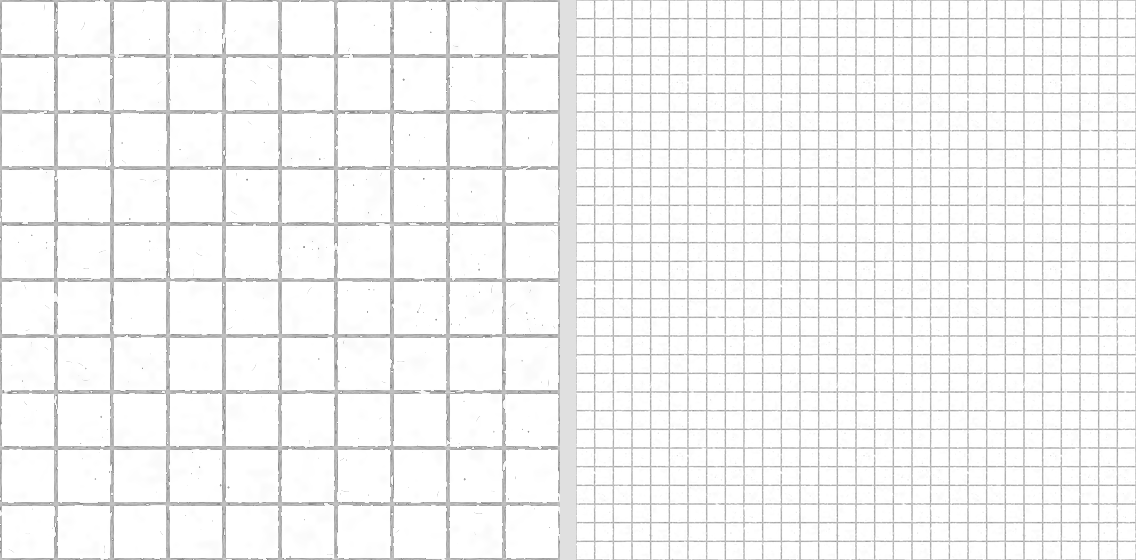
Left, the tile; right, the same tile 3 across and 3 down.
Write a WebGL 1 fragment shader that draws this pattern.

```glsl
precision highp float;
// White square tiles, ten by ten, parted by thin streaky grey grout.
// Wrapped value noise wears the grout and mottles the glaze; hashed cells
// scatter small specks and hairline scratches over the tiles.

uniform vec2 u_resolution;

float hash(vec2 p) {
  return fract(sin(dot(p, vec2(127.1, 311.7))) * 43758.545);
}

// Value noise that repeats after the given whole period.
float noise(vec2 p, vec2 period) {
  vec2 i = floor(p);
  vec2 f = fract(p);
  f = f * f * (3.0 - 2.0 * f);
  vec2 a = mod(i, period);
  vec2 b = mod(i + 1.0, period);
  return mix(mix(hash(a), hash(vec2(b.x, a.y)), f.x),
             mix(hash(vec2(a.x, b.y)), hash(b), f.x), f.y);
}

// One family of joints: returns shade and coverage.
vec2 grout(float across, float along, float axis, float pixel) {
  float line = mod(floor(across + 0.5), 10.0);
  float offset = fract(across + 0.5) - 0.5;
  float lane = 31.0 * line + 400.0 * axis + 20.0;

  // Slightly ragged edges
  float side = step(0.0, offset);
  float wobble = noise(vec2(along * 8.0, lane + 5.0 * side), vec2(80.0, 900.0));
  float halfWidth = 0.030 + 0.006 * wobble;
  float edge = abs(offset) - halfWidth;
  float cover = 1.0 - smoothstep(-0.6 * pixel, 0.6 * pixel, edge);

  // Long streaks, fine grain and darker rims
  float streak = noise(vec2(along * 7.0, offset * 70.0 + lane), vec2(70.0, 900.0));
  float grain = noise(vec2(along * 30.0, offset * 90.0 + lane + 9.0), vec2(300.0, 900.0));
  float shade = 0.60 + 0.13 * streak + 0.08 * grain;
  shade -= 0.05 * smoothstep(0.012, 0.03, abs(offset));

  // Pale elongated chips with dark outlines, in worn stretches
  float worn = noise(vec2(along * 2.0, lane + 13.0), vec2(20.0, 900.0));
  float chip = noise(vec2(along * 11.0, offset * 38.0 + lane + 3.0), vec2(110.0, 900.0));
  chip += 0.22 * (worn - 0.6);
  shade = mix(shade, 0.48, 0.7 * smoothstep(0.68, 0.76, chip));
  shade = mix(shade, 0.97, smoothstep(0.77, 0.84, chip));
  return vec2(shade, cover);
}

// Small round marks, gathered in a few patches.
float specks(vec2 p, float pixel) {
  vec2 cell = mod(floor(p * 8.0), 80.0);
  vec2 local = fract(p * 8.0) - 0.5;
  float patchy = smoothstep(0.62, 0.95, noise(p + 0.5, vec2(10.0)));
  float chance = 0.012 + 0.14 * patchy;
  vec2 jitter = vec2(hash(cell + 7.3), hash(cell + 19.1)) - 0.5;
  vec2 d = (local - 0.5 * jitter) / 8.0;
  d.x *= 1.0 + 0.6 * hash(cell + 41.7);
  float radius = 0.006 + 0.014 * pow(hash(cell + 3.9), 3.0);
  float mark = 1.0 - smoothstep(-0.5 * pixel, 0.5 * pixel, length(d) - radius);
  return mark * step(hash(cell + 0.37), chance) * (0.15 + 0.3 * hash(cell + 5.1));
}

// Short faint hairlines at random angles.
float scratches(vec2 p, float pixel) {
  vec2 cell = mod(floor(p * 3.0), 30.0);
  vec2 local = fract(p * 3.0) - 0.5;
  vec2 jitter = vec2(hash(cell + 61.3), hash(cell + 73.9)) - 0.5;
  vec2 d = (local - 0.4 * jitter) / 3.0;
  float angle = 6.2832 * hash(cell + 87.1);
  vec2 dir = vec2(cos(angle), sin(angle));
  float along = dot(d, dir);
  float reach = 0.02 + 0.055 * hash(cell + 91.7);
  float bend = 2.5 * along * along;
  vec2 gap = vec2(max(abs(along) - reach, 0.0), dot(d, vec2(-dir.y, dir.x)) - bend);
  float mark = 1.0 - smoothstep(-0.5 * pixel, 0.5 * pixel, length(gap) - 0.003);
  return mark * step(hash(cell + 53.3), 0.09) * 0.22;
}

void main() {
  vec2 p = gl_FragCoord.xy / u_resolution * 10.0;
  float pixel = 10.0 / min(u_resolution.x, u_resolution.y);

  // Nearly white glaze with faint clouds and blemishes
  float cloud = noise(p * 7.0, vec2(70.0)) * noise(p * 3.0 + 0.5, vec2(30.0));
  float shade = 1.0 - 0.018 * smoothstep(0.25, 0.8, cloud);
  shade -= specks(p, pixel) + scratches(p, pixel);

  // Joints in both directions
  vec2 upright = grout(p.x, p.y, 0.0, pixel);
  vec2 level = grout(p.y, p.x, 1.0, pixel);
  shade = mix(shade, upright.x, upright.y);
  shade = mix(shade, level.x, level.y);

  // Smoother, paler crossings
  vec2 corner = abs(fract(p + 0.5) - 0.5);
  float crossing = 1.0 - smoothstep(0.02, 0.065, max(corner.x, corner.y));
  shade = mix(shade, 0.77, 0.85 * crossing * max(upright.y, level.y));

  gl_FragColor = vec4(vec3(clamp(shade, 0.0, 1.0)), 1.0);
}
```
